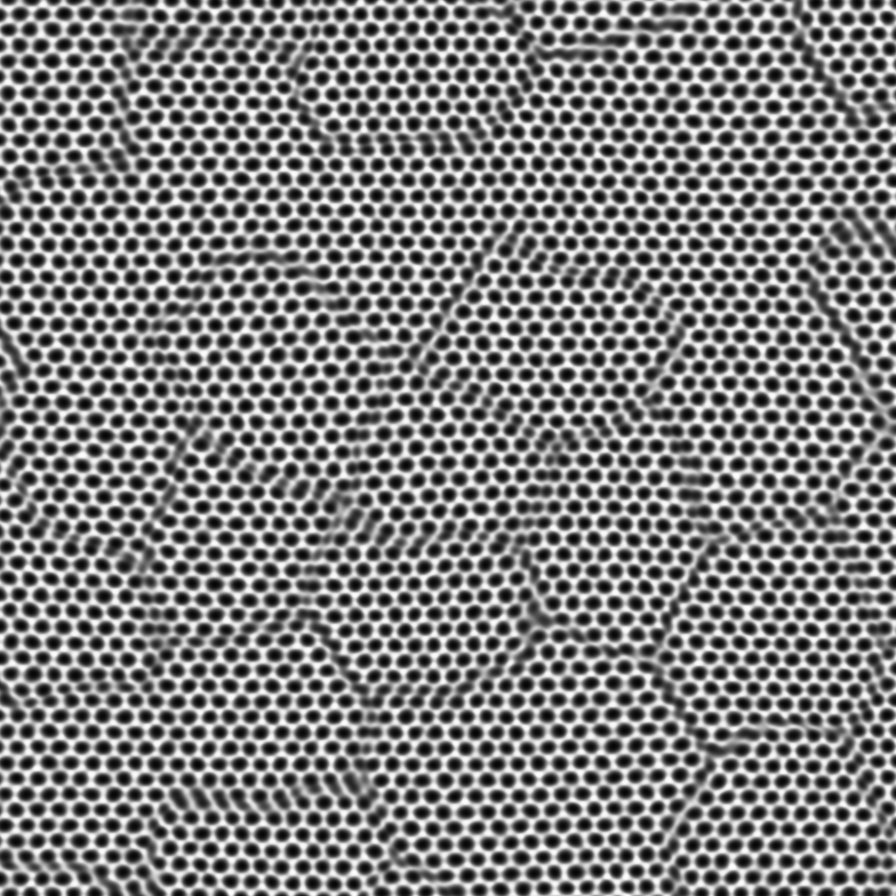
Write a Shadertoy shader that draws this pattern.

```glsl
// Honeycomb of dark dots in a bright mesh, broken into slipped grains.
// Three crossed cosine waves form the lattice; soft Voronoi cells shift their
// phase by half steps, so the waves cancel into grey seams between grains.

const float TAU = 6.2831853;

vec2 hash2(vec2 p) {
    vec3 q = fract(p.xyx * vec3(0.1031, 0.1030, 0.0973));
    q += dot(q, q.yzx + 33.33);
    return fract((q.xx + q.yz) * q.zy);
}

// Layered sines in turning directions, roughly -1 to 1
float ripple(vec2 p) {
    float sum = 0.0;
    for (int i = 0; i < 5; i++) {
        float a = 2.4 * float(i) + 0.5;
        vec2 dir = vec2(cos(a), sin(a));
        sum += sin(dot(p, dir) + 1.3 * sin(0.43 * dot(p, dir.yx) + a));
        p *= 1.17;
    }
    return sum * 0.3;
}

// The three lattice waves for a lattice position and a slip in lattice steps
vec3 latticeWaves(vec2 q, vec2 slip) {
    vec2 cell = vec2(q.x - 0.5 * q.y, q.y) + slip;
    return cos(TAU * vec3(cell, cell.x + cell.y));
}

// Blend the waves of nearby grains, weighted by closeness to their centres
vec3 grainWaves(vec2 uv, vec2 q) {
    vec2 g = uv * vec2(5.3, 4.9) + 0.07 * vec2(ripple(uv * 31.0), ripple(uv * 29.0 + 8.0));
    vec2 base = floor(g);
    vec3 waves = vec3(0.0);
    float total = 0.0;
    for (int y = -2; y <= 2; y++) {
        for (int x = -2; x <= 2; x++) {
            vec2 id = base + vec2(x, y);
            vec2 centre = id + 0.5 + 0.65 * (hash2(id + 19.0) - 0.5);
            centre.y += 0.5 * mod(id.x, 2.0);
            float weight = exp(-25.0 * distance(g, centre));
            vec2 pick = hash2(id + 57.0);
            vec2 slip = 0.5 * step(0.5, pick) + 0.12 * (pick - 0.5);
            waves += weight * latticeWaves(q, slip);
            total += weight;
        }
    }
    return waves / total;
}

void mainImage(out vec4 fragColor, in vec2 fragCoord) {
    vec2 uv = fragCoord / iResolution.y;

    // Lattice: columns and staggered rows, gently bent and jittered
    vec2 q = uv * vec2(42.5, 57.0);
    q += 0.28 * vec2(ripple(uv * 9.0), ripple(uv * 8.0 + 4.0));
    q += 0.05 * vec2(ripple(q * 2.1), ripple(q * 2.3 + 11.0));

    // High sums are dots, low sums are the bright mesh and its nodes
    float height = dot(grainWaves(uv, q), vec3(1.0));
    height += 0.22 * ripple(q * 3.1 + 5.0) + 0.1 * ripple(q * 7.0);

    float grey = 0.44 * exp(-0.62 * height) - 0.04;
    grey = min(grey, 0.8 + 0.2 * tanh((grey - 0.8) * 4.0));
    fragColor = vec4(vec3(clamp(grey, 0.02, 1.0)), 1.0);
}
```
